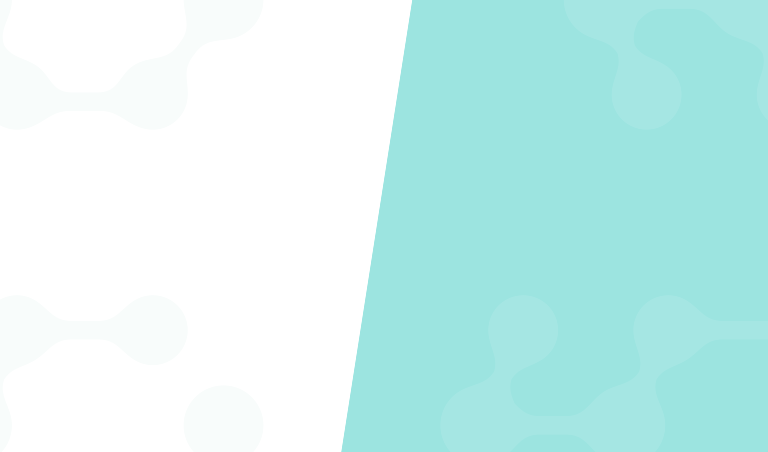
A WebGL 1 fragment shader for this background:

```glsl
precision highp float;

uniform vec2 u_resolution;

const vec3 WHITE = vec3(1.0);
const vec3 TEAL = vec3(0.610, 0.894, 0.880);
const vec3 PALE_NODE = vec3(0.973, 0.988, 0.984);
const vec3 TEAL_NODE = vec3(0.647, 0.902, 0.890);

// Lengths are fractions of the canvas height
const float MIRROR_Y = 0.530;
const float INNER_Y = 0.2605;
const float OUTER_Y = 0.471;
const float SMALL_RADIUS = 0.0773;
const float LARGE_RADIUS = 0.0883;
const float BOND_RADIUS = 0.0205;
const float FILLET = 0.045;

float circle(vec2 p, vec2 center, float radius) {
  return length(p - center) - radius;
}

float bond(vec2 p, vec2 a, vec2 b, float radius) {
  vec2 ab = b - a;
  float t = clamp(dot(p - a, ab) / dot(ab, ab), 0.0, 1.0);
  return length(p - a - ab * t) - radius;
}

float smoothUnion(float a, float b, float k) {
  float h = max(k - abs(a - b), 0.0) / k;
  return min(a, b) - h * h * k * 0.25;
}

float coverage(float d, float pixel) {
  return 1.0 - smoothstep(-0.5 * pixel, 0.5 * pixel, d);
}

// Repeated pairs of a large and a small node, joined in a zigzag
float zigzagMolecule(vec2 p, float startX, float pitch, float lean) {
  float nodes = 10.0;
  float bonds = 10.0;
  for (int i = 0; i < 2; i++) {
    vec2 large = vec2(startX + float(i) * pitch, OUTER_Y);
    vec2 small = vec2(large.x + lean, INNER_Y);
    nodes = min(nodes, circle(p, large, LARGE_RADIUS));
    nodes = min(nodes, circle(p, small, SMALL_RADIUS));
    bonds = min(bonds, bond(p, large, small, BOND_RADIUS));
  }
  vec2 stepX = vec2(pitch, 0.0);
  vec2 first = vec2(startX, OUTER_Y);
  vec2 last = vec2(startX + pitch + lean, INNER_Y);
  bonds = min(bonds, bond(p, first, first + stepX, BOND_RADIUS));
  bonds = min(bonds, bond(p, last, last + stepX, BOND_RADIUS));
  return smoothUnion(nodes, bonds, FILLET);
}

// Part of a ring; its last bond exists only in the upper half
float ringMolecule(vec2 p, bool upper) {
  vec2 outerLeft = vec2(-0.062, OUTER_Y);
  vec2 innerLeft = vec2(0.0375, INNER_Y);
  vec2 innerRight = vec2(0.338, INNER_Y);
  vec2 outerRight = vec2(0.4945, OUTER_Y);
  float nodes = min(circle(p, outerLeft, LARGE_RADIUS),
                    circle(p, outerRight, LARGE_RADIUS));
  nodes = min(nodes, circle(p, innerLeft, SMALL_RADIUS));
  nodes = min(nodes, circle(p, innerRight, SMALL_RADIUS));

  vec2 sag = vec2(0.0, upper ? -0.0155 : 0.0);
  float bonds = bond(p, innerLeft + sag, innerRight + sag, BOND_RADIUS);
  bonds = min(bonds, bond(p, outerLeft, innerLeft, BOND_RADIUS));
  if (upper) bonds = min(bonds, bond(p, innerRight, outerRight, BOND_RADIUS));
  return smoothUnion(nodes, bonds, FILLET);
}

// Signed distance to the slanted divider, negative on its right side
float divider(vec2 p, float bottomX, float slope) {
  return (bottomX + slope * p.y - p.x) / sqrt(1.0 + slope * slope);
}

void main() {
  float pixel = 1.0 / u_resolution.y;
  vec2 p = gl_FragCoord.xy * pixel;

  // Both halves share one layout, folded over a horizontal line
  bool upper = p.y > MIRROR_Y;
  vec2 folded = vec2(p.x, abs(p.y - MIRROR_Y));

  float ring = ringMolecule(folded, upper);
  float zigzag = zigzagMolecule(folded, upper ? 1.3355 : 1.0625, 0.321, 0.095);

  vec3 left = mix(WHITE, PALE_NODE, coverage(ring, pixel));
  vec3 right = mix(TEAL, TEAL_NODE, coverage(zigzag, pixel));
  float side = coverage(divider(p, 0.755, 0.157), pixel);
  gl_FragColor = vec4(mix(left, right, side), 1.0);
}
```
